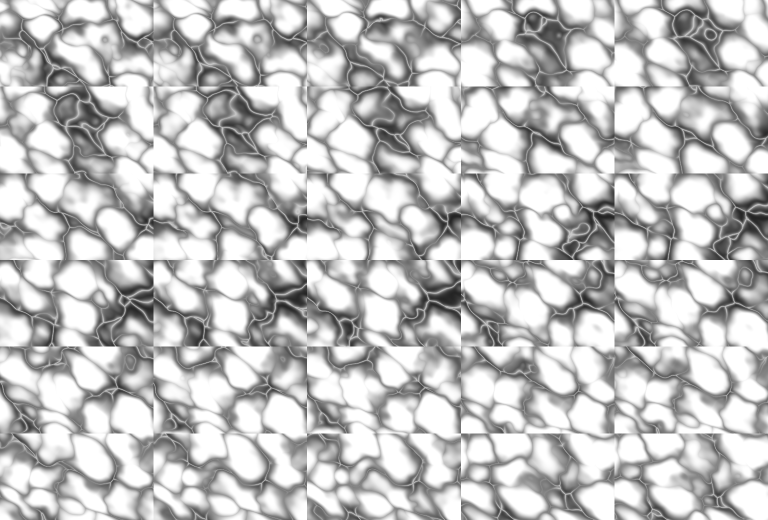
This texture is drawn by a Shadertoy shader. Its source:

```glsl
// Grid of 5 by 6 frames, each a slowly morphing slice of a smoky grey cellular web with pale veins.

const vec2 GRID = vec2(5.0, 6.0);
const float CELLS_PER_FRAME = 2.5;    // cell units in one frame height
const float MORPH_STEP = 0.07;        // depth change from frame to frame
const float MORPH_JUMP = 0.16;        // extra change ahead of the fourth column
const vec2 DRIFT = vec2(0.05, -0.03);
const vec2 LONG_AXIS = vec2(0.81, -0.586);
const vec2 AXIS_SCALE = vec2(0.86, 1.17);
const float PAPER = 1.0;
const float SMOKE = 0.13;
const float VEIN = 0.88;

// Three random values from a lattice point, without sine.
vec3 hash33(vec3 p) {
    p = fract(p * vec3(0.1031, 0.1030, 0.0973));
    p += dot(p, p.yxz + 33.33);
    return fract((p.xxy + p.yxx) * p.zyx);
}

// Smooth vector noise in the range 0 to 1.
vec3 vectorNoise(vec3 p) {
    vec3 base = floor(p);
    vec3 f = fract(p);
    f = f * f * (3.0 - 2.0 * f);
    vec3 sum = vec3(0.0);
    for (int i = 0; i < 8; i++) {
        vec3 corner = vec3(i & 1, (i >> 1) & 1, i >> 2);
        vec3 w = mix(1.0 - f, f, corner);
        sum += hash33(base + corner + 71.0) * w.x * w.y * w.z;
    }
    return sum;
}

// Distances to the nearest and second nearest scattered points.
vec2 cellDistances(vec3 p) {
    vec3 base = floor(p);
    vec3 f = fract(p);
    vec2 nearest = vec2(9.0);
    for (int z = -1; z <= 1; z++)
    for (int y = -1; y <= 1; y++)
    for (int x = -1; x <= 1; x++) {
        vec3 cell = vec3(x, y, z);
        vec3 toPoint = cell + hash33(base + cell) - f;
        float d = dot(toPoint, toPoint);
        nearest.y = min(nearest.y, max(nearest.x, d));
        nearest.x = min(nearest.x, d);
    }
    return sqrt(nearest);
}

// Grey level of the web: white cores, dark smoke between, pale veins on the seams.
float webShade(vec3 p) {
    vec3 bend = 0.65 * (vectorNoise(p * 1.5) - 0.5);
    vec3 ripple = 0.22 * (vectorNoise(p * 3.6 + 9.0) - 0.5);
    vec2 d = cellDistances(p + bend + ripple);
    float gap = d.y - d.x;
    float smoke = smoothstep(0.29, 0.82, d.x - 0.3 * gap);
    float vein = exp(-18.0 * gap) * smoothstep(0.52, 0.80, d.x);
    return mix(mix(PAPER, SMOKE, smoke), VEIN, 0.9 * vein);
}

// Shade at a canvas position from 0 to 1; frames run from the top left.
float sheetShade(vec2 uv, float aspect) {
    vec2 grid = vec2(uv.x, 1.0 - uv.y) * GRID;
    vec2 frame = floor(grid);
    vec2 local = fract(grid);
    float index = frame.x + frame.y * GRID.x;
    float jumps = frame.y + step(3.0, frame.x);

    vec2 frameSize = vec2(aspect * GRID.y / GRID.x, 1.0);
    vec2 p = vec2(local.x, 1.0 - local.y) * frameSize * CELLS_PER_FRAME;
    p += index * DRIFT;

    // Stretch the cells along the falling diagonal.
    vec2 acrossAxis = vec2(-LONG_AXIS.y, LONG_AXIS.x);
    p = vec2(dot(p, LONG_AXIS), dot(p, acrossAxis)) * AXIS_SCALE;
    float depth = index * MORPH_STEP + jumps * MORPH_JUMP;
    return webShade(vec3(p + 20.0, depth + 5.3));
}

void mainImage(out vec4 fragColor, in vec2 fragCoord) {
    float aspect = iResolution.x / iResolution.y;
    float shade = 0.0;
    // Four samples smooth the veins and frame borders.
    for (int i = 0; i < 4; i++) {
        vec2 offset = vec2(i & 1, i >> 1) * 0.5 - 0.25;
        vec2 uv = (fragCoord + offset) / iResolution.xy;
        shade += 0.25 * sheetShade(uv, aspect);
    }
    fragColor = vec4(vec3(shade), 1.0);
}
```
